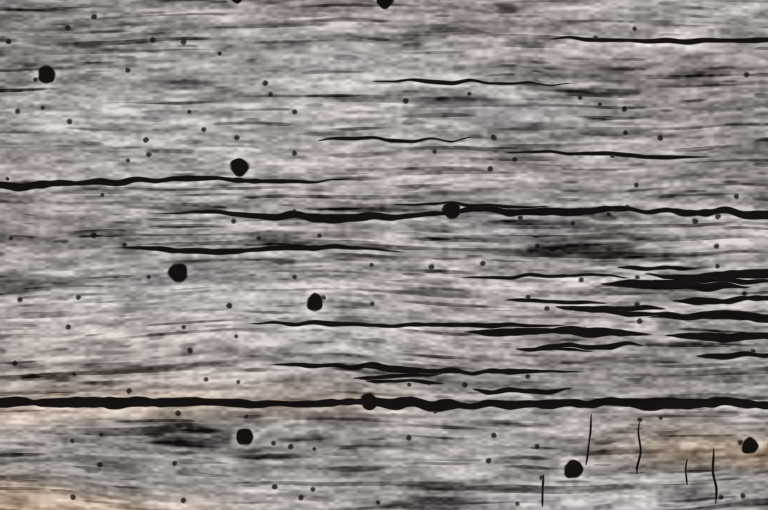
Give the GLSL for this texture, as a Shadertoy shader.

```glsl
const vec3 SHADOW = vec3(0.065, 0.050, 0.048);
const vec3 PALE = vec3(0.880, 0.855, 0.845);
const vec3 OCHRE = vec3(0.070, 0.015, -0.050);
const float EDGE = 0.0025;

float hash(vec2 p) {
    vec3 q = fract(p.xyx * 0.1031);
    q += dot(q, q.yzx + 33.33);
    return fract((q.x + q.y) * q.z);
}

float noise(vec2 p) {
    vec2 i = floor(p), f = fract(p);
    f = f * f * (3.0 - 2.0 * f);
    vec2 e = vec2(0.0, 1.0);
    return mix(mix(hash(i), hash(i + e.yx), f.x),
               mix(hash(i + e.xy), hash(i + e.yy), f.x), f.y);
}

// Long noise cells along the wood; scale is (along, across)
float fibre(vec2 p, vec2 scale, float seed) {
    return noise(p * scale + seed * vec2(17.3, 31.7));
}

// Ragged dark split running along x, tapered at both ends
float crack(vec2 p, vec2 start, float len, float width, float seed) {
    float t = (p.x - start.x) / len;
    float taper = smoothstep(0.0, 0.2, t) * (1.0 - smoothstep(0.7, 1.0, t));
    float bend = 0.024 * (noise(vec2(p.x * 3.0, seed)) - 0.5)
               + 0.010 * (noise(vec2(p.x * 26.0, seed + 5.0)) - 0.5);
    float ragged = 0.35 + 0.9 * noise(vec2(p.x * 14.0, seed + 9.0))
                 + 0.4 * noise(vec2(p.x * 60.0, seed + 13.0));
    float d = abs(p.y - start.y - bend) - width * ragged * taper;
    return (1.0 - smoothstep(-EDGE * 0.5, EDGE, d)) * smoothstep(0.0, 0.15, taper);
}

// Random cracks whose starts fall inside the box lo..hi
float scatterCracks(vec2 p, int count, vec2 lo, vec2 hi, float len, float width, float seed) {
    float mask = 0.0;
    for (int i = 0; i < count; i++) {
        float k = float(i);
        vec2 at = vec2(hash(vec2(k, seed)), (k + hash(vec2(k, seed + 1.0))) / float(count));
        float size = 0.4 + 0.9 * hash(vec2(k, seed + 2.0));
        mask = max(mask, crack(p, mix(lo, hi, at), len * size, width * size, seed + k * 3.7));
    }
    return mask;
}

// Round pits on a jittered grid: x is the pit, y the worn rim
vec2 pits(vec2 p, float cell, float radius, float share, float seed) {
    vec2 result = vec2(0.0);
    vec2 home = floor(p / cell);
    for (int j = -1; j <= 1; j++)
    for (int i = -1; i <= 1; i++) {
        vec2 id = home + vec2(i, j);
        if (hash(id + seed) > share) continue;
        vec2 jitter = vec2(hash(id + seed + 11.0), hash(id + seed + 23.0));
        vec2 q = p - (id + 0.15 + 0.7 * jitter) * cell;
        float r = radius * (0.75 + 0.4 * hash(id + seed + 37.0));
        float d = length(q) - r * (0.85 + 0.3 * noise(q / r * 1.5 + id * 7.0));
        result.x = max(result.x, 1.0 - smoothstep(-EDGE, EDGE, d));
        result.y = max(result.y, 1.0 - smoothstep(0.0, r * 0.7, abs(d - r * 0.3)));
    }
    return result;
}

// Weathered grain brightness, before cracks
float grainTone(vec2 p) {
    float patches = fibre(p, vec2(1.6, 8.0), 1.0);
    float bands = fibre(p, vec2(3.0, 26.0), 2.0);
    float tone = 0.67 + 0.22 * (patches - 0.5) + 0.20 * (bands - 0.5);
    tone += 0.30 * (fibre(p, vec2(9.0, 75.0), 3.0) - 0.5);
    tone += 0.32 * (fibre(p, vec2(22.0, 150.0), 4.0) - 0.5);
    tone += 0.22 * (fibre(p, vec2(90.0, 190.0), 5.0) - 0.5);

    // Thin dark furrows, denser in the worn patches
    float wear = mix(0.36, 0.20, patches);
    float furrows = 1.0 - smoothstep(wear - 0.16, wear + 0.05, fibre(p, vec2(6.0, 105.0), 6.0));
    float nicks = 1.0 - smoothstep(0.08, 0.24, fibre(p, vec2(16.0, 120.0), 7.0));
    return tone - 0.30 * furrows - 0.22 * nicks;
}

// Full-width seams, loose splits and a decayed zone at the right
float allCracks(vec2 p) {
    float mask = crack(p, vec2(-0.8, 0.200), 3.2, 0.0085, 2.0);
    mask = max(mask, crack(p, vec2(0.25, 0.576), 1.8, 0.0055, 8.0));
    mask = max(mask, crack(p, vec2(-0.40, 0.640), 1.15, 0.0050, 14.0));
    mask = max(mask, scatterCracks(p, 9, vec2(-0.1, 0.26), vec2(1.2, 0.96), 0.55, 0.0034, 21.0));
    mask = max(mask, scatterCracks(p, 18, vec2(0.62, 0.23), vec2(1.38, 0.49), 0.34, 0.0058, 43.0));
    return max(mask, scatterCracks(p.yx, 5, vec2(0.0, 1.05), vec2(0.12, 1.45), 0.11, 0.0016, 67.0));
}

void mainImage(out vec4 fragColor, in vec2 fragCoord) {
    vec2 p = fragCoord / iResolution.y;

    // Gentle drift of the grain direction
    vec2 flow = p;
    flow.y += 0.035 * (noise(p * vec2(1.8, 3.0)) - 0.5) + 0.008 * (noise(p * vec2(9.0, 14.0)) - 0.5);

    float tone = grainTone(flow);
    tone += 0.10 * exp(-dot((p - vec2(0.8, 0.48)) * vec2(1.8, 9.0), (p - vec2(0.8, 0.48)) * vec2(1.8, 9.0)));

    // Insect holes and small specks
    vec2 holes = pits(p, 0.27, 0.0165, 0.55, 5.0);
    vec2 specks = pits(p, 0.055, 0.0048, 0.22, 71.0);
    tone += 0.10 * holes.y;

    // Colour: warm grey with cool and ochre stains
    vec3 colour = mix(SHADOW, PALE, clamp(tone, 0.0, 1.0));
    float stain = noise(p * vec2(3.0, 9.0) + 40.0);
    colour += vec3(0.012, 0.0, -0.016) * (stain - 0.4);
    colour += OCHRE * smoothstep(0.62, 0.95, stain) * (1.0 - smoothstep(0.12, 0.3, p.y));

    // Openings, with a pale lip below each crack
    float lip = allCracks(p + vec2(0.0, 0.007));
    colour += 0.07 * lip;
    float opening = max(allCracks(p), max(holes.x, 0.8 * specks.x));
    colour = mix(colour, SHADOW * 0.9, opening * 0.96);

    fragColor = vec4(clamp(colour, 0.0, 1.0), 1.0);
}
```
